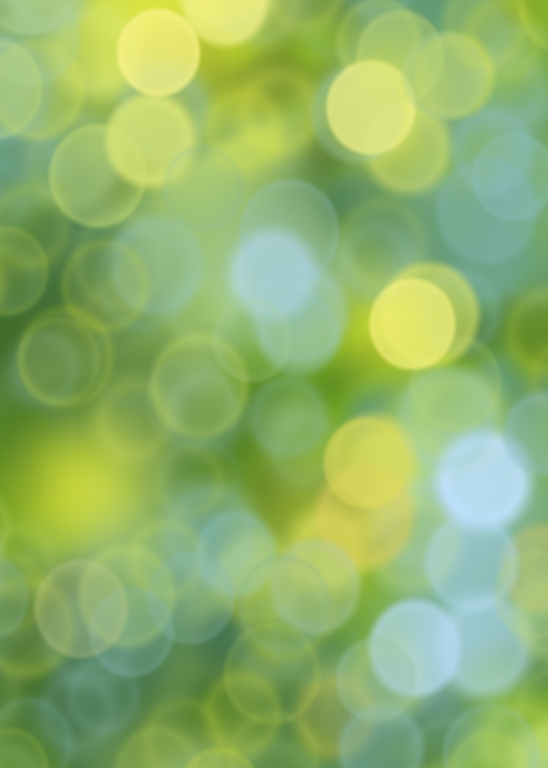
This background is drawn by a WebGL 2 fragment shader. Its source:

```glsl
#version 300 es
precision highp float;
// Sunlit foliage far out of focus: a smooth green backdrop of value noise,
// tinted by broad pools of sun, sky and shade, under layers of translucent
// lens discs scattered on jittered grids and coloured by the local light.

uniform vec2 u_resolution;
out vec4 fragColor;

// Palette
const vec3 SHADOW = vec3(0.30, 0.46, 0.23);
const vec3 LEAF   = vec3(0.47, 0.66, 0.19);
const vec3 TEAL   = vec3(0.43, 0.63, 0.48);
const vec3 LIME   = vec3(0.72, 0.84, 0.45);
const vec3 YELLOW = vec3(0.82, 0.87, 0.25);
const vec3 CREAM  = vec3(0.91, 0.91, 0.56);
const vec3 AMBER  = vec3(0.80, 0.78, 0.36);
const vec3 AQUA   = vec3(0.54, 0.75, 0.65);
const vec3 SKY    = vec3(0.74, 0.87, 0.90);

// Final grading about the mean colour
const vec3  MEAN_COLOR = vec3(0.57, 0.725, 0.40);
const float CONTRAST   = 1.35;

// Disc layout, in canvas widths; a disc reaches at most half a cell
const int   LAYERS      = 5;
const float CELL        = 0.25;
const float RADIUS_MIN  = 0.072;
const float RADIUS_MAX  = 0.093;
const float BLUR_FAR    = 0.024;
const float BLUR_NEAR   = 0.006;
const float RIM_WIDTH   = 0.006;
const float RIM_OPACITY = 0.09;
const float TALLNESS    = 1.06;

// Round falloff, 1 at the centre and 0 beyond about twice the radius
float pool(vec2 p, vec2 center, float radius) {
    vec2 d = (p - center) / radius;
    float f = max(0.0, 1.0 - 0.28 * dot(d, d));
    return f * f * f;
}

// Broad light over the canvas: x = sun, y = sky, z = shade
vec3 lightAt(vec2 p) {
    float sun = pool(p, vec2(0.30, 1.37), 0.24)
              + 0.95 * pool(p, vec2(0.16, 0.50), 0.13)
              + 0.75 * pool(p, vec2(0.70, 1.21), 0.12)
              + 0.90 * pool(p, vec2(0.71, 0.81), 0.10)
              + 0.65 * pool(p, vec2(0.58, 0.45), 0.14);
    float sky = pool(p, vec2(0.88, 0.51), 0.13)
              + 0.90 * pool(p, vec2(0.82, 0.23), 0.15)
              + 0.85 * pool(p, vec2(0.51, 0.89), 0.11)
              + 0.40 * pool(p, vec2(0.20, 0.33), 0.14)
              + 0.35 * pool(p, vec2(0.86, 1.08), 0.20);
    float shade = 0.95 * pool(p, vec2(0.04, 0.80), 0.27)
                + 0.65 * pool(p, vec2(0.40, 0.60), 0.15)
                + 0.90 * pool(p, vec2(0.10, 0.14), 0.24)
                + 0.65 * pool(p, vec2(0.50, 0.12), 0.20)
                + 0.55 * pool(p, vec2(0.62, 1.00), 0.16);
    return min(vec3(sun, sky, shade), 1.0);
}

// Integer hash giving three values in 0..1
vec3 hash3(ivec2 cell, int seed) {
    uvec3 v = uvec3(ivec3(cell, seed) + 1000) * 1664525u + 1013904223u;
    v.x += v.y * v.z; v.y += v.z * v.x; v.z += v.x * v.y;
    v ^= v >> 16u;
    v.x += v.y * v.z; v.y += v.z * v.x; v.z += v.x * v.y;
    return vec3(v >> 8u) / 16777216.0;
}

// Smooth value noise, three independent channels
vec3 noise3(vec2 p, int seed) {
    ivec2 c = ivec2(floor(p));
    vec2 f = fract(p);
    f = f * f * (3.0 - 2.0 * f);
    vec3 low  = mix(hash3(c, seed), hash3(c + ivec2(1, 0), seed), f.x);
    vec3 high = mix(hash3(c + ivec2(0, 1), seed), hash3(c + 1, seed), f.x);
    return mix(low, high, f.y);
}

vec3 backdrop(vec2 p, vec3 light) {
    vec2 slanted = vec2(0.8 * p.x + 0.6 * p.y, 1.3 * (0.8 * p.y - 0.6 * p.x));
    vec3 n = 0.6 * noise3(slanted * 4.0, 50) + 0.4 * noise3(slanted * 9.0 + 3.7, 51);
    vec3 color = mix(SHADOW, LEAF, smoothstep(0.22, 0.60, n.x));
    color = mix(color, TEAL, 0.85 * smoothstep(0.38, 0.70, n.y));
    color = mix(color, LIME, 0.70 * smoothstep(0.48, 0.75, n.z));
    color = mix(color, SHADOW, 0.85 * light.z);
    color = mix(color, YELLOW, 0.80 * light.x);
    return mix(color, mix(AQUA, SKY, 0.4), 0.65 * light.y);
}

// Lay one lens disc over the colour below it
vec3 addDisc(vec3 below, vec2 p, ivec2 cell, int layer) {
    vec3 place = hash3(cell, layer);
    vec2 center = (vec2(cell) + place.xy) * CELL;
    float radius = mix(RADIUS_MIN, RADIUS_MAX, place.z);
    float blur = mix(BLUR_FAR, BLUR_NEAR, float(layer) / float(LAYERS - 1));
    float edge = length((p - center) / vec2(1.0, TALLNESS)) - radius;
    if (edge >= blur) return below;

    // Colour from the light at the disc centre
    vec3 look = hash3(cell, layer + 20);
    vec3 light = lightAt(center);
    vec3 warm = mix(mix(LIME, YELLOW, look.y), CREAM, light.x * (0.3 + 0.6 * look.z));
    warm = mix(warm, AMBER, step(0.8, look.z) * (1.0 - smoothstep(0.4, 0.7, center.y)));
    vec3 cool = mix(mix(TEAL, AQUA, look.y), SKY, max(0.4 * look.z, light.y));
    float coolness = smoothstep(0.35, 0.65, look.x + 0.6 * (light.y - light.x));

    // Soft edge with a thin denser rim
    float opacity = 0.06 + 0.28 * look.z * look.z + 0.45 * max(light.x, light.y);
    opacity *= 1.0 - 0.6 * light.z;
    float r = (edge + blur) / (RIM_WIDTH + 0.4 * blur);
    float cover = 1.0 - smoothstep(-blur, blur, edge);
    return mix(below, mix(warm, cool, coolness), cover * (opacity + RIM_OPACITY * exp(-r * r)));
}

void main() {
    vec2 p = gl_FragCoord.xy / u_resolution.x;
    vec3 color = backdrop(p, lightAt(p));
    ivec2 corner = ivec2(floor(p / CELL - 0.5));
    for (int k = 0; k < LAYERS * 4; k++)
        color = addDisc(color, p, corner + ivec2(k & 1, (k >> 1) & 1), k >> 2);
    color = MEAN_COLOR + CONTRAST * (color - MEAN_COLOR);
    fragColor = vec4(clamp(color, 0.0, 1.0), 1.0);
}
```
